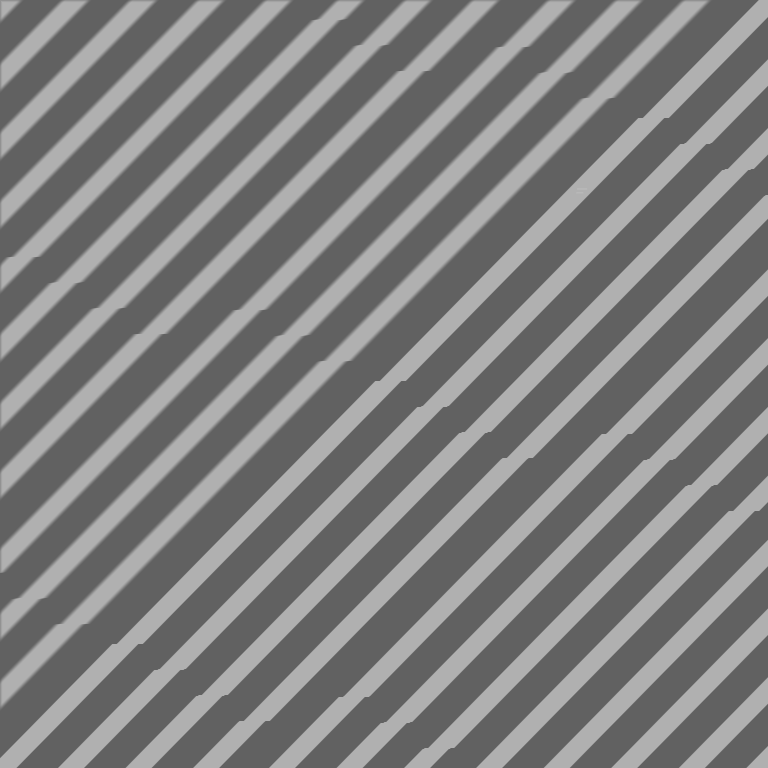
This pattern is drawn by a WebGL 1 fragment shader. Its source:

```glsl
precision highp float;
// Light diagonal stripes on dark grey, with small sawtooth steps and softer stripes at upper left.

uniform vec2 u_resolution;

#define STRIPES 23
#define PITCH 0.08854
#define FIRST_CENTER 0.0113
#define GROUP_GAP 0.0097
#define STRIPE_WIDTH 0.0339
#define STEP_CYCLE 0.3424
#define STEP_SIZE 0.0058
#define STEP_SHIFT 0.0335
#define STEP_START -0.1413
#define SOFT_EDGE 0.005
#define DARK vec3(0.38)
#define LIGHT vec3(0.69)

// Slow drift down the stripe, ending in a short smoothed jump back.
float sawtooth(float t, float blend) {
  float f = fract(t);
  return f - smoothstep(1.0 - blend, 1.0, f) - 0.5;
}

// Coverage of stripe k at p, measured along x + y from the top left corner.
float stripe(float k, vec2 p, float pixel) {
  // Wider gaps divide the stripes into four groups.
  float second = step(7.5, k);
  float third = step(10.5, k);
  float fourth = step(14.5, k);
  float center = FIRST_CENTER + k * PITCH + GROUP_GAP * (second + third + fourth);

  float stepY = STEP_START + k * STEP_SHIFT
              - 0.0651 * (second + fourth) - 0.0078 * third;
  center += STEP_SIZE * sawtooth((p.y - stepY) / STEP_CYCLE, pixel / STEP_CYCLE);

  // The first two groups are blurred and fade at the canvas border.
  float edge = mix(max(SOFT_EDGE, pixel), pixel, third);
  float fade = smoothstep(-0.004, 0.004, min(p.x, p.y));
  float d = abs(p.x + p.y - center) - 0.5 * STRIPE_WIDTH;
  return (1.0 - smoothstep(-edge, edge, d)) * mix(fade, 1.0, third);
}

// Faint short scratch with half length r.
float scratch(vec2 p, vec2 c, float r, float pixel) {
  vec2 q = abs(p - c) - vec2(r, 0.0005);
  return 1.0 - smoothstep(-0.5 * pixel, pixel, max(q.x, q.y));
}

void main() {
  vec2 p = gl_FragCoord.xy / u_resolution;
  p.y = 1.0 - p.y;
  float pixel = 1.0 / min(u_resolution.x, u_resolution.y);

  float cover = 0.0;
  for (int i = 0; i < STRIPES; i++) {
    cover = max(cover, stripe(float(i), p, pixel));
  }
  vec3 color = mix(DARK, LIGHT, cover);

  // Slight wear on the middle stripe.
  float wear = max(scratch(p, vec2(0.758, 0.246), 0.006, pixel),
                   scratch(p, vec2(0.755, 0.251), 0.004, pixel));
  color += 0.04 * wear * cover;

  gl_FragColor = vec4(color, 1.0);
}
```
